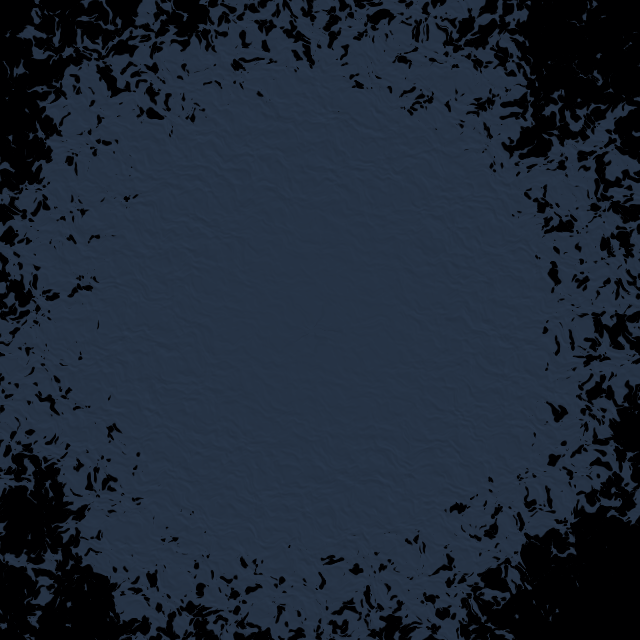
Write a Shadertoy shader that draws this background.

```glsl
vec3 hash3(vec2 cell) {
    vec3 q = fract(vec3(cell.xyx) * vec3(0.1031, 0.1030, 0.0973));
    q += dot(q, q.yxz + 33.33);
    return fract((q.xxy + q.yzz) * q.zyx);
}

// Cellular distance with a random handicap, so the pits differ in size
float cells(vec2 p) {
    vec2 base = floor(p);
    float nearest = 2.0;
    for (int y = -1; y <= 1; y++) {
        for (int x = -1; x <= 1; x++) {
            vec2 cell = base + vec2(x, y);
            vec3 rnd = hash3(cell + 200.0);
            nearest = min(nearest, length(cell + rnd.xy - p) + 0.6 * rnd.z);
        }
    }
    return nearest;
}

// Layered sines that bend a position into ragged outlines
vec2 warp(vec2 p) {
    mat2 turn = mat2(0.8, 0.6, -0.6, 0.8);
    vec2 q = p * 31.0, bend = vec2(0.0);
    float amp = 0.006;
    for (int i = 0; i < 5; i++) {
        q = turn * q * 1.63 + 2.7;
        bend += amp * sin(q.yx + 1.7 * sin(q * 0.57));
        amp *= 0.66;
    }
    return p + bend;
}

// Local gain or loss of decay: centre, radius, strength
float patches(vec2 p) {
    const vec4 spots[11] = vec4[11](
        vec4(0.93, 0.06, 0.12, 0.32), vec4(0.88, 0.92, 0.065, 0.28),
        vec4(0.85, 0.80, 0.035, 0.24), vec4(0.00, 0.82, 0.075, 0.25),
        vec4(0.30, 0.96, 0.050, 0.20), vec4(0.06, 0.22, 0.055, 0.28),
        vec4(0.14, 0.05, 0.060, 0.20), vec4(0.03, 0.56, 0.035, 0.20),
        vec4(0.99, 0.33, 0.045, 0.22), vec4(0.21, 0.14, 0.070, -0.14),
        vec4(0.06, 0.36, 0.080, -0.09));
    float sum = 0.0;
    for (int i = 0; i < 11; i++) {
        vec2 d = (p - spots[i].xy) / spots[i].z;
        sum += spots[i].w * exp(-dot(d, d));
    }
    return sum;
}

// Shallow wrinkled surface
float wrinkles(vec2 p) {
    vec2 q = mat2(0.94, 0.34, -0.34, 0.94) * warp(p);
    return cells(q * vec2(38.0, 66.0)) + 0.5 * cells(q * vec2(85.0, 140.0));
}

void mainImage(out vec4 fragColor, in vec2 fragCoord) {
    float size = min(iResolution.x, iResolution.y);
    vec2 p = (fragCoord - 0.5 * iResolution.xy) / size + 0.5;
    vec2 fromCentre = p - 0.5;
    float radius = length(fromCentre);

    // Slate sheet with faint embossing, calmer near the middle
    float emboss = wrinkles(p) - wrinkles(p + vec2(0.0015, 0.003));
    vec3 colour = vec3(0.149, 0.200, 0.270);
    colour *= 1.0 + emboss * mix(0.05, 0.15, smoothstep(0.05, 0.3, radius));

    // Fine creases gathered at the middle
    vec2 bent = warp(p) - vec2(0.49, 0.485);
    float crease = sin(5.0 * atan(bent.y, bent.x) + 60.0 * length(bent));
    colour *= 1.0 - 0.07 * smoothstep(0.85, 1.0, crease)
        * smoothstep(0.003, 0.015, length(bent)) * exp(-900.0 * dot(bent, bent));

    // Decay eats inward from the border
    vec2 q = warp(p);
    float grain = 0.22 * cells(q * 17.0) + 0.43 * cells(q * 46.0 + 7.0)
        + 0.35 * cells(q * 98.0 + 19.0);
    float level = 0.41 + 1.5 * (radius - 0.35) + patches(p);
    level += 0.05 * smoothstep(0.05, 0.45, fromCentre.x + 0.6 * fromCentre.y);
    level -= 0.35 * (1.0 - smoothstep(0.29, 0.37, radius));
    float depth = level - grain;
    float soft = clamp(0.7 * fwidth(depth), 0.004, 0.08);
    float hole = smoothstep(-soft, soft, depth);

    fragColor = vec4(mix(colour, vec3(0.0, 0.0, 0.004), hole), 1.0);
}
```
